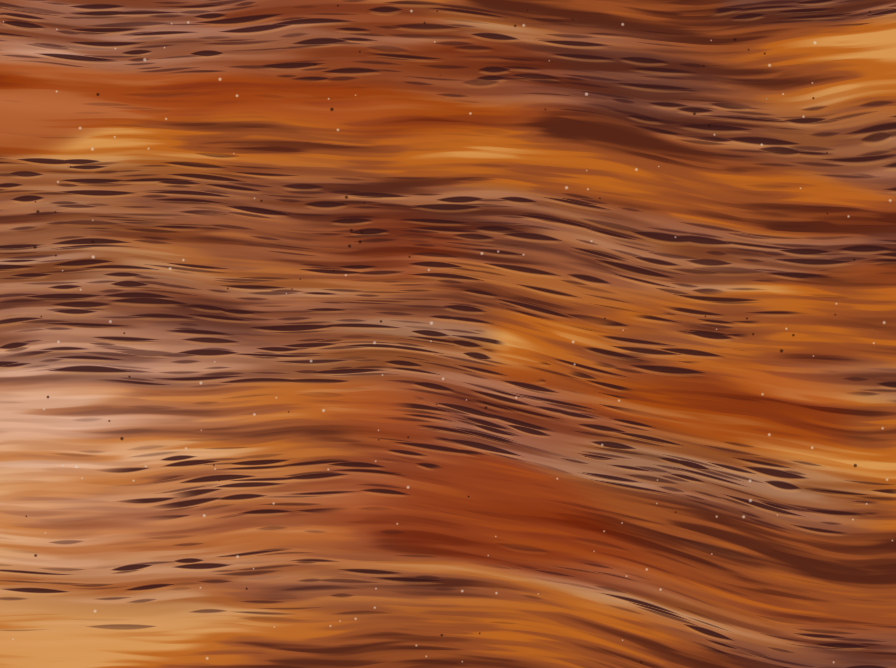
A Shadertoy shader for this texture:

```glsl
// Polished amber wood: wavy horizontal grain, dark lens-shaped slits, smoky bands and a pale sheen.

const vec3 DARK  = vec3(0.34, 0.15, 0.09);
const vec3 BROWN = vec3(0.59, 0.30, 0.14);
const vec3 AMBER = vec3(0.73, 0.39, 0.12);
const vec3 GOLD  = vec3(0.84, 0.58, 0.31);
const vec3 MAUVE = vec3(0.50, 0.33, 0.28);
const vec3 RUST  = vec3(0.57, 0.21, 0.09);
const vec3 PALE  = vec3(0.86, 0.67, 0.56);
const vec3 SLIT  = vec3(0.21, 0.09, 0.09);

vec3 hash3(vec2 cell, float seed) {
    vec3 h = fract(vec3(cell.xyx + seed) * vec3(0.1031, 0.1030, 0.0973));
    h += dot(h, h.yxz + 33.33);
    return fract((h.xxy + h.yzz) * h.zyx);
}

// Cellular noise whose cell values blend softly into each other
float cellNoise(vec2 p, float seed) {
    vec2 base = floor(p);
    float total = 0.0, weights = 0.0;
    for (int j = -1; j <= 1; j++)
    for (int i = -1; i <= 1; i++) {
        vec2 cell = base + vec2(i, j);
        vec3 h = hash3(cell, seed);
        vec2 d = p - cell - h.xy;
        float w = exp(-6.0 * dot(d, d));
        total += w * h.z;
        weights += w;
    }
    return total / weights;
}

float blob(vec2 p, vec2 center, vec2 radius) {
    vec2 d = (p - center) / radius;
    return exp(-dot(d, d));
}

// Height along the fibres: lines of equal height are the grain
float grainHeight(vec2 p) {
    float fall = 0.13 * smoothstep(0.55, 1.35, p.x) * (1.0 - 0.4 * p.y);
    float fan = 0.09 * smoothstep(0.95, 1.40, p.x) * smoothstep(0.66, 0.96, p.y);
    float waves = 0.010 * sin(5.0 * p.x + 7.0 * p.y)
                + 0.005 * sin(11.0 * p.x - 9.0 * p.y + 2.0)
                + 0.002 * sin(27.0 * p.x + 31.0 * p.y);
    return p.y + fall - fan + waves;
}

// Thin lenses scattered on a long grid; density decides which ones open
float slits(vec2 q, vec2 size, float density, float edge, float seed) {
    vec2 base = floor(q / size);
    float mask = 0.0;
    for (int j = -1; j <= 1; j++)
    for (int i = -1; i <= 1; i++) {
        vec2 cell = base + vec2(i, j);
        vec3 h = hash3(cell, seed);
        vec3 k = hash3(cell, seed + 17.0);
        vec2 d = q - (cell + 0.1 + 0.8 * h.xy) * size;
        float along = d.x / (size.x * mix(0.25, 0.75, k.x));
        float thick = size.y * mix(0.12, 0.34, k.y) * (1.0 - along * along);
        float lens = smoothstep(edge, -edge, abs(d.y) - thick);
        mask = max(mask, lens * smoothstep(0.0, 0.2, density - h.z));
    }
    return mask;
}

// Small round flecks, one per chosen cell
float flecks(vec2 p, float scale, float share, float edge, float seed) {
    vec2 cell = floor(p * scale);
    vec3 h = hash3(cell, seed);
    float radius = mix(0.0008, 0.0024, fract(h.z * 91.7));
    float d = length(p - (cell + 0.2 + 0.6 * h.xy) / scale) - radius;
    return step(h.z, share) * smoothstep(edge, -edge, d);
}

vec3 woodColor(float tone) {
    vec3 c = mix(DARK, BROWN, smoothstep(0.05, 0.34, tone));
    c = mix(c, AMBER, smoothstep(0.34, 0.54, tone));
    return mix(c, GOLD, smoothstep(0.56, 0.86, tone));
}

void mainImage(out vec4 fragColor, in vec2 fragCoord) {
    vec2 p = fragCoord / iResolution.y;
    float edge = max(1.0 / iResolution.y, 0.0016);
    vec2 q = vec2(p.x, grainHeight(p));

    // Grain from broad clouds down to single fibres
    float cloud  = cellNoise(q * vec2(2.2, 8.0), 3.0);
    float streak = cellNoise(q * vec2(3.5, 34.0), 11.0);
    float fibre  = cellNoise(q * vec2(6.0, 95.0), 23.0);
    float hair   = cellNoise(q * vec2(13.0, 190.0), 37.0);

    // Bands where the wood is smoky and split
    float crest = 0.27 + 0.26 * smoothstep(0.4, 1.2, p.x);
    float ridge = exp(-pow((p.y - crest) / 0.045, 2.0))
                * smoothstep(0.05, 0.4, p.x) * smoothstep(1.22, 1.05, p.x);
    float band = smoothstep(0.52, 0.82, cellNoise(q * vec2(1.7, 9.0), 51.0));
    float low = blob(p, vec2(0.35, 0.13), vec2(0.45, 0.05));
    float smoke = clamp(band + 0.7 * low + 0.45 * ridge, 0.0, 1.0);
    float shade = blob(p, vec2(1.34, 0.66), vec2(0.20, 0.09))
                + 0.6 * blob(p, vec2(1.25, 0.0), vec2(0.5, 0.07))
                + 0.4 * smoothstep(0.95, 1.0, p.y);

    float left = smoothstep(0.9, 0.0, p.x) * smoothstep(0.85, 0.4, p.y);
    float tone = 0.50 + 0.75 * (cloud - 0.5) + 0.50 * (streak - 0.5)
               + 0.36 * (fibre - 0.5) + 0.22 * (hair - 0.5)
               + 0.15 * left - 0.42 * shade - 0.08 * smoke;
    vec3 color = woodColor(tone);

    // Rust patches and smoky mauve
    float rust = smoothstep(0.55, 0.85, cellNoise(q * vec2(2.4, 7.0), 71.0));
    color = mix(color, RUST + 0.25 * (streak - 0.5), 0.6 * rust);
    color = mix(color, MAUVE + 0.30 * (fibre - 0.5), 0.65 * smoke * (0.6 + 0.5 * streak));

    // Sheen catches on the fibres at the left
    float sheen = 0.9 * blob(p, vec2(0.0, 0.40), vec2(0.28, 0.10))
                + 0.5 * blob(p, vec2(0.05, 0.22), vec2(0.40, 0.16))
                + 0.5 * blob(p, vec2(0.10, 0.92), vec2(0.20, 0.015));
    color = mix(color, PALE + 0.12 * (hair - 0.5), clamp(sheen * (0.35 + 0.9 * fibre), 0.0, 0.9));

    // Slits with a lit lower lip
    float density = 0.06 + 0.60 * smoke + 0.55 * ridge;
    vec2 slitSize = vec2(0.085, 0.0135);
    float lip = slits(q + vec2(0.0, 0.004), slitSize, density, edge, 5.0);
    float cut = slits(q, slitSize, density, edge, 5.0);
    float fine = slits(q, vec2(0.06, 0.008), 0.10 + 0.40 * smoke, edge, 9.0);
    color = mix(color, GOLD, 0.30 * lip);
    color = mix(color, SLIT, max(0.85 * cut, 0.55 * fine));

    // Dust and pits
    float pitShare = 0.015 + 0.10 * smoothstep(0.75, 0.95, cellNoise(p * 5.0, 83.0));
    color = mix(color, DARK * 0.5, 0.7 * flecks(p, 45.0, pitShare, edge, 61.0));
    color = mix(color, vec3(0.88, 0.80, 0.74), 0.65 * flecks(p, 38.0, 0.07, edge, 97.0));
    fragColor = vec4(clamp(color, 0.0, 1.0), 1.0);
}
```
